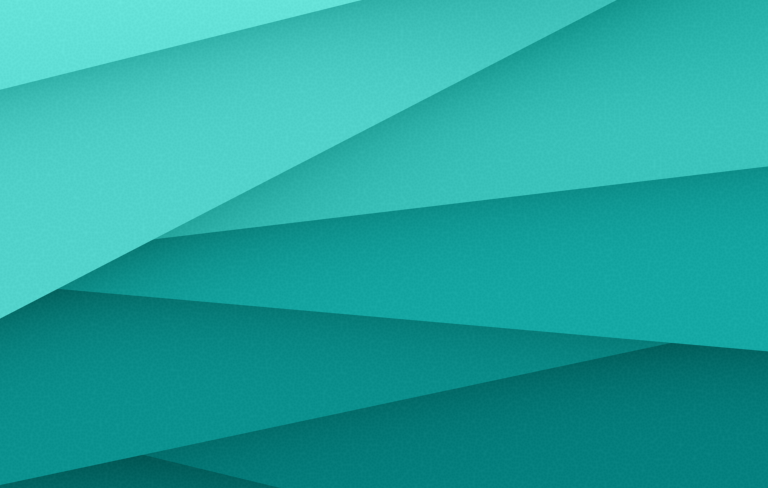
This background is drawn by a Shadertoy shader. Its source:

```glsl
// Overlapping teal paper sheets with slanted straight edges.
// Sheets are stacked from the darkest at the bottom to the lightest at the top;
// each one casts a soft shadow below its edge, and cellular noise adds grain.

vec2 hash2(vec2 p) {
    vec3 q = fract(p.xyx * vec3(0.1031, 0.1030, 0.0973));
    q += dot(q, q.yzx + 33.33);
    return fract((q.xx + q.yz) * q.zy);
}

// Distance to the nearest jittered cell point
float cellular(vec2 p) {
    vec2 cell = floor(p), local = fract(p);
    float nearest = 2.0;
    for (int y = -1; y <= 1; y++)
        for (int x = -1; x <= 1; x++) {
            vec2 offset = vec2(x, y);
            nearest = min(nearest, length(offset + hash2(cell + offset) - local));
        }
    return nearest;
}

// Lay a sheet above the edge from left to right, both in canvas fractions
void addSheet(inout vec3 color, vec2 uv, vec2 left, vec2 right, vec3 paper) {
    vec2 aspect = vec2(iResolution.x / iResolution.y, 1.0);
    vec2 along = normalize((right - left) * aspect);
    float height = dot((uv - left) * aspect, vec2(-along.y, along.x));
    float shadow = exp(min(height, 0.0) / 0.085);
    color *= mix(vec3(1.0), vec3(0.60, 0.84, 0.83), shadow);
    float blur = 0.8 / iResolution.y;
    color = mix(color, paper, smoothstep(-blur, blur, height));
}

void mainImage(out vec4 fragColor, in vec2 fragCoord) {
    vec2 uv = fragCoord / iResolution.xy;

    // Dark lower sheets
    vec3 color = vec3(0.015, 0.48, 0.475);
    addSheet(color, uv, vec2(0.189, 0.067), vec2(0.365, 0.0), vec3(0.02, 0.515, 0.51));
    addSheet(color, uv, vec2(0.0, 0.006), vec2(0.870, 0.296), vec3(0.045, 0.58, 0.57));

    // Middle sheets
    addSheet(color, uv, vec2(0.0755, 0.408), vec2(1.0, 0.280), vec3(0.085, 0.665, 0.65));
    addSheet(color, uv, vec2(0.202, 0.510), vec2(1.0, 0.659), vec3(0.235, 0.77, 0.74));

    // Light upper sheets, with a dimmer top right corner under the last one
    addSheet(color, uv, vec2(0.0, 0.347), vec2(0.803, 1.0), vec3(0.325, 0.83, 0.80));
    color -= vec3(0.06, 0.045, 0.045) * smoothstep(0.7, 1.0, uv.y) * smoothstep(0.3, 0.7, uv.x);
    addSheet(color, uv, vec2(0.0, 0.816), vec2(0.471, 1.0),
             mix(vec3(0.36, 0.86, 0.83), vec3(0.40, 0.89, 0.85), uv.y * 4.0 - 3.0));

    // Fine paper grain
    color += 0.03 * (cellular(fragCoord / iResolution.y * 170.0) - 0.47);
    fragColor = vec4(clamp(color, 0.0, 1.0), 1.0);
}
```
